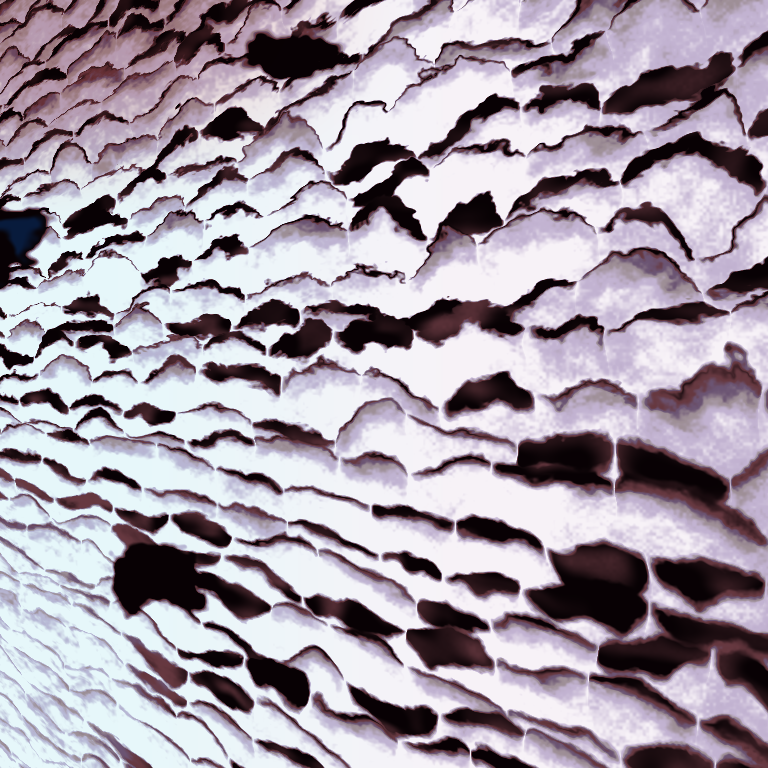
A Shadertoy shader for this texture:

```glsl
// Fanned rows of pale lavender scales with ragged dark upper rims, fading to soft dashes below.

float hash(vec2 p) {
    return fract(sin(dot(p, vec2(127.1, 311.7))) * 43758.5453);
}

float noise(vec2 p) {
    vec2 i = floor(p), f = fract(p);
    f = f * f * (3.0 - 2.0 * f);
    return mix(mix(hash(i), hash(i + vec2(1, 0)), f.x),
               mix(hash(i + vec2(0, 1)), hash(i + vec2(1, 1)), f.x), f.y);
}

float fbm(vec2 p) {
    return 0.55 * noise(p) + 0.3 * noise(p * 2.1 + 7.0) + 0.15 * noise(p * 4.3 + 19.0);
}

// Black, red brown, purple, mauve grey, lavender, white
vec3 palette(float tone) {
    vec3 c = mix(vec3(0.03, 0.005, 0.015), vec3(0.40, 0.22, 0.25), smoothstep(0.08, 0.27, tone));
    c = mix(c, vec3(0.42, 0.33, 0.45), smoothstep(0.27, 0.40, tone));
    c = mix(c, vec3(0.62, 0.56, 0.59), smoothstep(0.40, 0.55, tone));
    c = mix(c, vec3(0.76, 0.70, 0.82), smoothstep(0.55, 0.72, tone));
    return mix(c, vec3(0.97, 0.95, 0.97), smoothstep(0.72, 0.92, tone));
}

// Rows painted from back to front; each has arched tops and a dark rim of uneven depth
float scales(vec2 g, float upper, float soft, float rimScale, float ragged) {
    float tone = 1.0;
    for (int i = 2; i >= -2; i--) {
        float row = floor(g.y) + float(i);
        float x = g.x + 7.3 * hash(vec2(row, 3.0));
        x += 0.5 * noise(vec2(x * 0.9, row));
        vec2 cell = vec2(floor(x), row);
        float skewed = pow(fract(x), mix(0.6, 1.7, hash(cell)));
        float arch = 4.0 * skewed * (1.0 - skewed);
        float lens = sqrt(max(arch, 0.0));

        float top = row + 0.9 * (noise(vec2(x * 1.3, row + 40.0)) - 0.5);
        top += arch * mix(0.25, 0.55, upper) + ragged * mix(0.25, 0.5, upper);
        float depth = top - g.y;

        float weight = hash(cell + 11.0);
        float rim = lens * rimScale * (0.06 + 0.8 * weight * weight);
        rim *= 0.65 + 0.7 * noise(vec2(x * 4.0, row));
        float dark = (1.0 - smoothstep(rim, rim + soft, depth)) * smoothstep(0.0, 0.45, lens);

        float shade = mix(1.0, mix(0.42, 0.95, hash(cell + 23.0)), lens);
        float body = mix(shade, 1.0, smoothstep(0.15, 1.0, depth));
        float inside = 0.22 * noise(g * vec2(3.0, 2.0) + row);
        float layer = mix(body, inside, dark);
        tone = mix(tone, layer, smoothstep(0.0, 0.6 * soft, depth));
    }
    return tone;
}

void mainImage(out vec4 fragColor, in vec2 fragCoord) {
    vec2 uv = fragCoord / iResolution.xy;

    // Rows fan out from the left: falling at the bottom, rising at the top
    float fan = 1.0 + 0.95 * (uv.x - 0.5);
    vec2 q = vec2(log(fan) / 0.95, (uv.y + 0.5 * (uv.x - 0.5)) / fan);
    q += 0.035 * (vec2(fbm(q * 11.0), fbm(q * 11.0 + 31.0)) - 0.5);

    // Regions
    float upper = smoothstep(0.35, 0.65, uv.y);
    float right = smoothstep(0.45, 1.0, uv.x + 0.15 * (uv.y - 0.5));
    float brownCorner = 1.0 - smoothstep(0.12, 0.38, length((uv - vec2(0.05, 1.0)) * vec2(0.75, 1.2)));
    float paleCorner = 1.0 - smoothstep(0.10, 0.34, length((uv - vec2(0.0, 0.1)) * vec2(1.2, 0.9)));

    // Scales
    float soft = mix(0.24 + 0.14 * right, 0.15, upper);
    float rimScale = mix(1.15, 0.85, upper) * (1.0 - 0.85 * paleCorner);
    float ragged = fbm(q * vec2(55.0, 75.0)) - 0.5;
    float tone = scales(q * vec2(9.0, 20.0), upper, soft, rimScale, ragged);

    // Shading, mottling and grain
    float mottle = fbm(uv * 9.0) - 0.5;
    float fleck = fbm(q * vec2(45.0, 60.0) + 5.0) - 0.5;
    float lit = smoothstep(0.1, 0.6, tone);
    tone -= lit * (0.19 * right + 0.3 * brownCorner - 0.1 * paleCorner);
    tone += lit * (0.3 * mottle + 0.22 * fleck);
    tone = mix(tone, 0.85 + 0.6 * fleck, 0.6 * paleCorner);
    tone += 0.09 * (noise(uv * 230.0) - 0.5) * lit;

    // Clumps of black in the lower left and at the top
    float wobble = 0.07 * (fbm(uv * 24.0) - 0.5);
    float clump = length((uv - vec2(0.215, 0.25)) * vec2(0.9, 1.1)) - 0.052;
    clump = min(clump, length((uv - vec2(0.40, 0.93)) * vec2(0.65, 1.4)) - 0.042);
    float pool = length((uv - vec2(0.01, 0.69)) * vec2(0.8, 1.0)) - 0.042;
    tone *= smoothstep(-0.006, 0.008, min(clump, pool) + wobble);

    // Colour: cool white on the left, brown in the corner, a blue gleam in the pool
    vec3 color = palette(tone);
    float cool = (1.0 - smoothstep(0.1, 0.65, uv.x)) * smoothstep(0.45, 0.8, tone);
    color *= mix(vec3(1.0), vec3(0.93, 1.02, 1.01), cool);
    color = mix(color, color * vec3(1.0, 0.78, 0.76), 0.7 * brownCorner);
    float blue = smoothstep(0.45, 0.7, noise(uv * vec2(30.0, 55.0)));
    color += vec3(0.0, 0.10, 0.22) * blue * (1.0 - smoothstep(-0.02, 0.0, pool + wobble));
    fragColor = vec4(clamp(color, 0.0, 1.0), 1.0);
}
```
